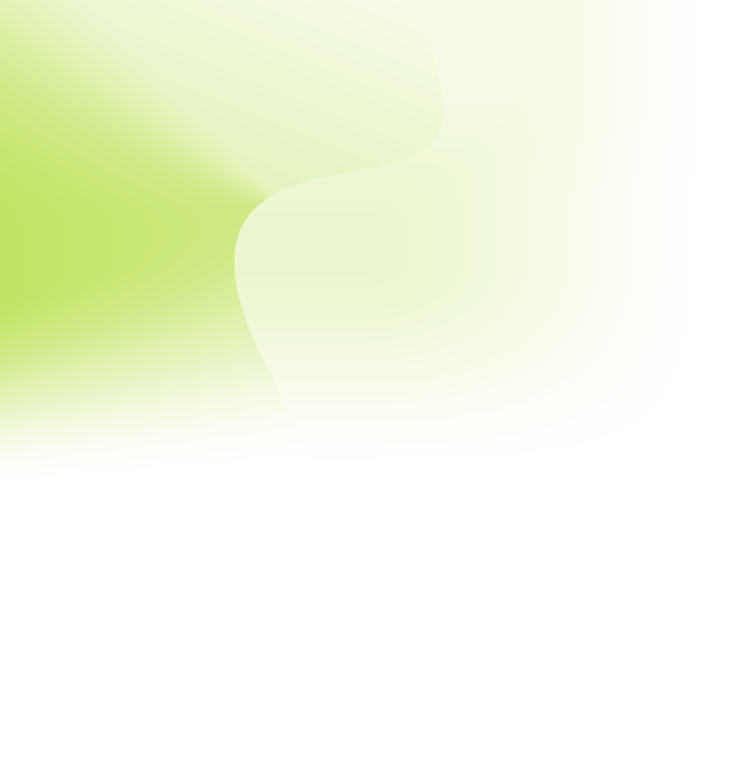
A Shadertoy shader for this background:

```glsl
// Soft lime glow fading into white, cut by a flowing S-shaped edge.
// Two smooth tint fields, a beam on the left and a pale veil on the right,
// are joined along a chain of cubic curves solved for x at each height.

const vec3 WHITE = vec3(1.0);
const vec3 LIME = vec3(0.757, 0.891, 0.380);

vec2 cubic(vec2 a, vec2 b, vec2 c, vec2 d, float t) {
    float s = 1.0 - t;
    return s * s * s * a + 3.0 * s * s * t * b + 3.0 * s * t * t * c + t * t * t * d;
}

// x of a curve whose y rises steadily, found by bisection
float curveX(vec2 a, vec2 b, vec2 c, vec2 d, float y) {
    float low = 0.0, high = 1.0;
    for (int i = 0; i < 18; i++) {
        float mid = 0.5 * (low + high);
        if (cubic(a, b, c, d, mid).y < y) low = mid;
        else high = mid;
    }
    return cubic(a, b, c, d, 0.5 * (low + high)).x;
}

// Dividing edge, from the top of the canvas downwards
float edgeX(float y) {
    vec2 top = vec2(0.560, 0.0);
    vec2 bulge = vec2(0.586, 0.144);
    vec2 bend = vec2(0.449, 0.227);
    vec2 hollow = vec2(0.310, 0.340);
    vec2 tail = vec2(0.404, 0.577);
    if (y < bulge.y) return curveX(top, vec2(0.564, 0.058), vec2(0.586, 0.105), bulge, y);
    if (y < bend.y) return curveX(bulge, vec2(0.586, 0.205), vec2(0.521, 0.215), bend, y);
    if (y < hollow.y) return curveX(bend, vec2(0.378, 0.239), vec2(0.310, 0.263), hollow, y);
    return curveX(hollow, vec2(0.310, 0.423), vec2(0.371, 0.500), tail, y);
}

// Strong beam that narrows to the right, over a light wash
float beamTint(vec2 p) {
    float beamTop = -0.141 + 1.083 * p.x;
    float beamCore = max(0.32 - 0.128 * p.x, beamTop + 0.04);
    float beam = smoothstep(beamTop, beamCore, p.y);
    float wash = 0.32 - 0.31 * p.x + 0.78 * p.y;
    float strength = 1.0 - 0.69 * p.x;
    float fade = 1.0 - smoothstep(0.378 - 0.295 * p.x, 0.641 - 0.06 * p.x, p.y);
    return mix(wash, strength, beam) * fade;
}

// Pale veil that thins out towards the right and the bottom
float veilTint(vec2 p) {
    float depth = smoothstep(0.10, 0.295, p.y);
    float strength = mix(0.17, 0.31, depth);
    float fadeRight = 1.0 - smoothstep(mix(0.677, 0.482, depth), 0.964, p.x);
    float fadeDown = 1.0 - smoothstep(0.34, 0.63, p.y);
    return strength * fadeRight * fadeDown;
}

void mainImage(out vec4 fragColor, in vec2 fragCoord) {
    // Canvas units, with y measured down from the top
    vec2 p = fragCoord / iResolution.xy;
    p.y = 1.0 - p.y;

    // Smooth blend across the edge
    float side = p.x - edgeX(p.y);
    float blur = max(fwidth(side), 0.0001);
    float veilMask = smoothstep(-0.6 * blur, 0.6 * blur, side);

    float tint = mix(beamTint(p), veilTint(p), veilMask);
    fragColor = vec4(mix(WHITE, LIME, clamp(tint, 0.0, 1.0)), 1.0);
}
```
